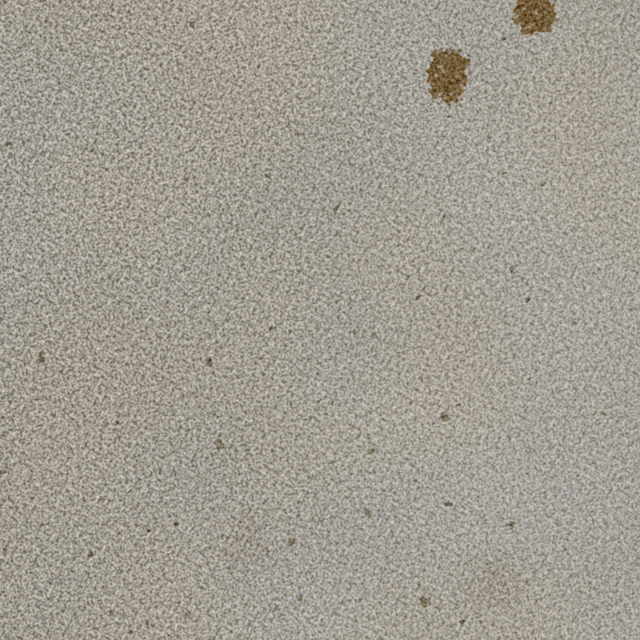
Write a Shadertoy shader that draws this texture.

```glsl
const vec3 STONE = vec3(0.637, 0.618, 0.578);
const vec3 COOL_TINT = vec3(-0.010, -0.002, 0.014);
const vec3 RUST = vec3(0.43, 0.335, 0.19);
const vec3 MOSS = vec3(0.35, 0.315, 0.21);
const vec3 STAIN = vec3(0.55, 0.515, 0.46);

// Integer hash of a cell, two values in 0..1
vec2 hash2(vec2 cell) {
    const uint MULT = 1664525u;
    uvec2 v = uvec2(ivec2(cell) + 32768) * MULT + 12345u;
    for (int i = 0; i < 2; i++) {
        v.x += v.y * MULT;
        v.y += v.x * MULT;
        v ^= v >> 16u;
    }
    return vec2(v >> 8u) * exp2(-24.0);
}

mat2 rotation(float angle) {
    float c = cos(angle), s = sin(angle);
    return mat2(c, s, -s, c);
}

float cornerSlope(vec2 cell, vec2 offset) {
    float angle = 6.2832 * hash2(cell).x;
    return dot(vec2(cos(angle), sin(angle)), offset);
}

float gradientNoise(vec2 p) {
    vec2 cell = floor(p), f = p - cell;
    vec2 u = f * f * f * (f * (f * 6.0 - 15.0) + 10.0);
    vec2 e = vec2(1.0, 0.0);
    float low = mix(cornerSlope(cell, f), cornerSlope(cell + e.xy, f - e.xy), u.x);
    float high = mix(cornerSlope(cell + e.yx, f - e.yx), cornerSlope(cell + e.xx, f - e.xx), u.x);
    return mix(low, high, u.y);
}

// Noise at a given number of cells per canvas, turned off the pixel axes
float layer(vec2 p, float frequency, float angle) {
    return gradientNoise(rotation(angle) * p * frequency + 17.3 * angle);
}

float fbm(vec2 p, float frequency) {
    float sum = 0.0, weight = 1.0;
    for (int i = 0; i < 4; i++) {
        sum += weight * layer(p, frequency, 0.6 + float(i));
        frequency *= 2.1;
        weight *= 0.55;
    }
    return sum;
}

// Sand grain, brightness offset around zero
float sandGrain(vec2 p) {
    float grain = 0.24 * layer(p, 215.0, 0.5)
                + 0.13 * layer(p, 118.0, 1.1)
                + 0.12 * layer(p, 310.0, 2.3);
    return grain - 0.9 * grain * grain + 0.003;
}

// Ragged elliptical patch with bare grains showing through
float rustSpot(vec2 p, vec2 centre, vec2 radius) {
    float d = length((p - centre) / radius);
    d += 0.30 * layer(p, 38.0, 0.8) + 0.42 * layer(p, 125.0, 1.7);
    float bare = smoothstep(0.18, 0.42, layer(p, 105.0, 2.6));
    return (1.0 - smoothstep(0.82, 1.08, d)) * (1.0 - 0.6 * bare);
}

// Wide, faint discolouration
float softStain(vec2 p, vec2 centre, float radius) {
    float d = length(p - centre) / radius + 0.5 * layer(p, 26.0, 0.4);
    float speckle = 0.65 + 0.9 * layer(p, 95.0, 1.4);
    return (1.0 - smoothstep(0.2, 1.2, d)) * speckle;
}

// Sparse small flecks, at most one per cell, of random size and direction
float flecks(vec2 p, float count, float chance, float size) {
    vec2 cell = floor(p * count);
    vec2 shape = hash2(cell + 71.0);
    vec2 centre = (cell + 0.2 + 0.6 * hash2(cell + 13.0)) / count;
    vec2 pick = hash2(cell + 139.0);
    vec2 q = rotation(3.1416 * shape.x) * (p - centre);
    q.y *= mix(1.1, 2.6, shape.y);
    float radius = size * mix(0.55, 1.25, pick.y);
    float d = length(q) / radius + 0.9 * layer(p, 130.0, 0.9);
    return step(pick.x, chance) * (1.0 - smoothstep(0.4, 1.15, d)) * mix(0.45, 1.0, shape.x);
}

void mainImage(out vec4 fragColor, in vec2 fragCoord) {
    vec2 p = fragCoord / min(iResolution.x, iResolution.y);

    // Broad shading: darker and coarser at the left, paler at the right
    float side = smoothstep(0.0, 1.0, p.x + 0.2 * (0.5 - p.y));
    float cloud = fbm(p, 3.0);
    float grain = sandGrain(p) * mix(1.14, 0.88, side);
    vec3 color = STONE + mix(-0.014, 0.014, side) + 0.022 * cloud;
    color += COOL_TINT * (1.3 * layer(p, 4.0, 2.0) + 0.5 * side - 0.25);

    // Faint stains, then flecks and rust
    float stain = softStain(p, vec2(0.38, 0.15), 0.06)
                + softStain(p, vec2(0.77, 0.09), 0.06);
    color = mix(color, STAIN, 0.5 * clamp(stain, 0.0, 1.0));
    float moss = max(flecks(p, 8.0, 0.5, 0.0085), flecks(p + 0.37, 17.0, 0.2, 0.005));
    color = mix(color, MOSS, 0.85 * moss);
    float rust = max(rustSpot(p, vec2(0.70, 0.883), vec2(0.032, 0.044)),
                     rustSpot(p, vec2(0.835, 0.982), vec2(0.034, 0.038)));
    color = mix(color, RUST, 0.92 * rust);

    // Grain with slight variation in hue
    color += grain * vec3(1.0, 1.0, 1.04);
    color += vec3(0.028, 0.004, -0.030) * layer(p, 150.0, 2.9);
    fragColor = vec4(clamp(color, 0.0, 1.0), 1.0);
}
```
